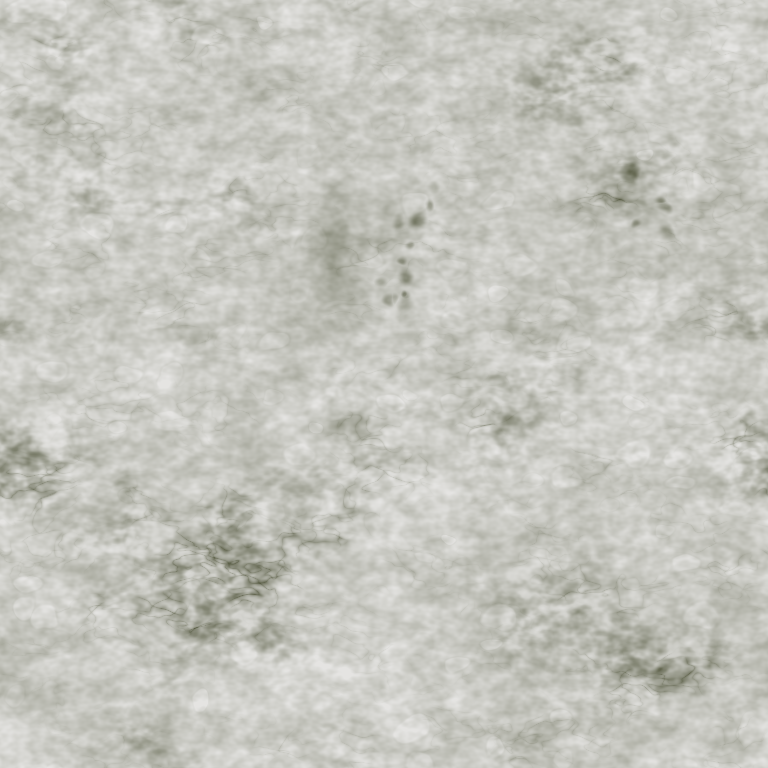
This texture is drawn by a Shadertoy shader. Its source:

```glsl
// Weathered pale grey-green plaster with soiled patches, fine cracks and dark pits, tiling.

const vec3 DARK_COLOR = vec3(0.51, 0.52, 0.45);
const vec3 PALE_COLOR = vec3(0.82, 0.82, 0.80);
const float BASE_TONE = 0.795;      // red level of the clean plaster
const float CLOUD_DEPTH = 0.06;
const float MOTTLE_DEPTH = 0.095;
const float GRAIN_DEPTH = 0.085;
const float FLAKE_DEPTH = 0.04;
const float RIM_DEPTH = 0.025;
const float DIRT_DEPTH = 0.12;
const float CRACK_DEPTH = 0.17;
const float PIT_DEPTH = 0.28;
const float BAND_HEIGHT = 0.29;     // centre line of the soiled band
const vec2 SMUDGE_CENTER = vec2(0.44, 0.68);
const vec2 SMUDGE_SIZE = vec2(0.06, 0.08);
const vec2 PIT_GROUP_A = vec2(0.53, 0.68);
const vec2 PIT_GROUP_B = vec2(0.83, 0.70);
const int PIT_COUNT = 18;
const float TAU = 6.2831853;

float hash(vec2 cell, float seed) {
    return fract(sin(dot(cell, vec2(127.1, 311.7)) + seed * 17.3) * 43758.5453);
}

vec2 wrapDelta(vec2 a, vec2 b) {
    return fract(a - b + 0.5) - 0.5;
}

float cornerSlope(vec2 cell, vec2 corner, vec2 f, vec2 period, float seed) {
    float angle = TAU * hash(mod(cell + corner, period), seed);
    return dot(vec2(cos(angle), sin(angle)), f - corner);
}

// Gradient noise that wraps after a whole number of cells.
float noise(vec2 p, vec2 period, float seed) {
    vec2 q = (p + vec2(0.37, 0.61) * seed) * period;
    vec2 cell = floor(q);
    vec2 f = q - cell;
    vec2 u = f * f * f * (f * (f * 6.0 - 15.0) + 10.0);
    float low = mix(cornerSlope(cell, vec2(0, 0), f, period, seed),
                    cornerSlope(cell, vec2(1, 0), f, period, seed), u.x);
    float high = mix(cornerSlope(cell, vec2(0, 1), f, period, seed),
                     cornerSlope(cell, vec2(1, 1), f, period, seed), u.x);
    return mix(low, high, u.y);
}

float fbm(vec2 p, vec2 period, int octaves, float seed) {
    float sum = 0.0, amplitude = 1.0;
    for (int i = 0; i < octaves; i++) {
        sum += amplitude * noise(p, period, seed + float(i));
        amplitude *= 0.5;
        period *= 2.0;
    }
    return sum;
}

// Raised pale chips: rounded cells, only some of them filled.
float flakes(vec2 p, vec2 period) {
    vec2 q = p * period;
    vec2 home = floor(q);
    float cover = 0.0;
    for (int y = -1; y <= 1; y++)
    for (int x = -1; x <= 1; x++) {
        vec2 cell = home + vec2(x, y);
        vec2 id = mod(cell, period);
        vec2 center = cell + 0.2 + 0.6 * vec2(hash(id, 1.0), hash(id, 2.0));
        float radius = mix(0.25, 0.6, hash(id, 3.0));
        float filled = smoothstep(0.5, 1.0, hash(id, 4.0));
        cover = max(cover, filled * smoothstep(radius, radius * 0.7, length(q - center)));
    }
    return cover;
}

// Small soft holes gathered in two groups.
float pits(vec2 p) {
    float cover = 0.0;
    for (int i = 0; i < PIT_COUNT; i++) {
        vec2 id = vec2(i, 5);
        vec2 group = hash(id, 1.0) < 0.65 ? PIT_GROUP_A : PIT_GROUP_B;
        vec2 offset = vec2(hash(id, 2.0), hash(id, 3.0)) - 0.5;
        float radius = mix(0.004, 0.011, hash(id, 4.0));
        vec2 d = wrapDelta(p, group + offset * vec2(0.07, 0.15));
        float depth = mix(0.4, 1.0, hash(id, 6.0));
        cover = max(cover, depth * smoothstep(radius * 1.4, radius * 0.2, length(d)));
    }
    return cover;
}

float crackLine(vec2 p, vec2 period, float width, float seed) {
    return exp(-abs(fbm(p, period, 3, seed)) / width);
}

void mainImage(out vec4 fragColor, in vec2 fragCoord) {
    vec2 uv = fragCoord / iResolution.xy;
    vec2 bend = vec2(fbm(uv, vec2(12, 15), 3, 3.0), fbm(uv, vec2(12, 15), 3, 8.0));
    vec2 p = uv + 0.014 * bend;

    // Plaster body
    float mottle = fbm(p, vec2(16, 25), 4, 21.0);
    float grain = fbm(uv, vec2(56, 80), 2, 31.0);
    float chips = flakes(p + 0.01 * bend.yx, vec2(21, 28));
    float tone = BASE_TONE + CLOUD_DEPTH * fbm(p, vec2(3, 4), 4, 11.0)
               + MOTTLE_DEPTH * mottle + GRAIN_DEPTH * grain
               + FLAKE_DEPTH * chips - RIM_DEPTH * 4.0 * chips * (1.0 - chips);

    // Dirt: scattered patches, a ragged band and a vertically brushed smudge
    float bandOffset = wrapDelta(p, vec2(0.0, BAND_HEIGHT)).y / 0.085;
    float band = exp(-bandOffset * bandOffset) * (0.6 + 0.4 * cos(TAU * (uv.x - 0.22)));
    vec2 smudgeOffset = wrapDelta(p, SMUDGE_CENTER) / SMUDGE_SIZE;
    float smudge = exp(-dot(smudgeOffset, smudgeOffset))
                 * (0.85 + 0.9 * noise(uv, vec2(44, 4), 41.0));
    float dirt = smoothstep(0.0, 0.75, fbm(p, vec2(4, 6), 5, 51.0) + 0.5 * band);
    float broken = clamp(0.75 - 1.5 * mottle - 1.0 * grain, 0.1, 1.8);
    tone -= DIRT_DEPTH * (dirt * broken + smudge);

    // Cracks: short wisps everywhere, strongest where dirt has settled
    float crackArea = smoothstep(-0.05, 0.4, fbm(uv, vec2(9, 14), 3, 61.0) + 0.25 * band);
    float cracks = crackLine(p, vec2(9, 19), 0.045, 71.0) * crackArea
                 + 0.7 * crackLine(p, vec2(19, 34), 0.06, 81.0) * (0.1 + crackArea);
    tone -= CRACK_DEPTH * cracks * (0.35 + 0.9 * dirt);

    tone -= PIT_DEPTH * pits(p + 0.006 * bend.yx);

    // Tone to colour
    float level = (tone - DARK_COLOR.r) / (PALE_COLOR.r - DARK_COLOR.r);
    vec3 color = mix(DARK_COLOR, PALE_COLOR, clamp(level, -1.0, 1.25));
    fragColor = vec4(color, 1.0);
}
```
